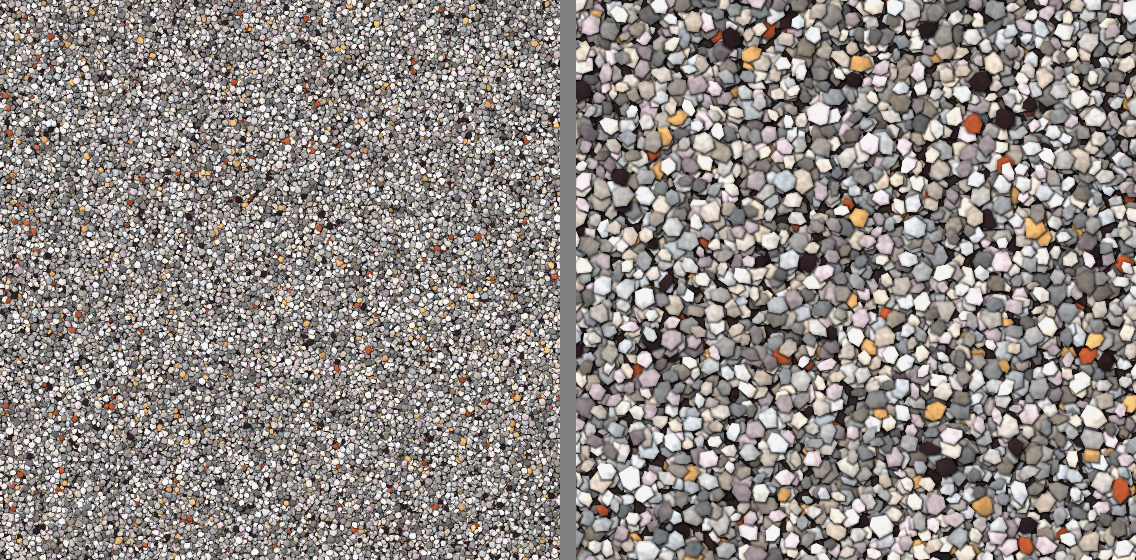
Left, the full canvas; right, a detail of the centre.
Write a Shadertoy shader that draws this texture.

```glsl
// Fine mixed gravel: small angular grains of grey, cream and blue stone.
// Five turned grids of random polygons are painted from the bottom up;
// each grain shades what lies below it, and rare grains are rust or black.

const int LAYERS = 5;
const int SIDES = 6;
const float TAU = 6.2831853;
const vec2 LIGHT = vec2(-0.6, 0.8);

const vec3 GROUND = vec3(0.18, 0.145, 0.14);
const vec3 COOL_TINT = vec3(0.955, 0.985, 1.02);
const vec3 WARM_TINT = vec3(1.085, 1.0, 0.91);
const vec3 MAUVE_TINT = vec3(1.05, 0.96, 0.99);
const vec3 OCHRE = vec3(0.88, 0.67, 0.42);
const vec3 RUST = vec3(0.68, 0.32, 0.19);
const vec3 BLACK_STONE = vec3(0.17, 0.12, 0.13);

vec3 hash3(vec2 p) {
    vec3 q = fract(p.xyx * vec3(0.1031, 0.1030, 0.0973));
    q += dot(q, q.yxz + 33.33);
    return fract((q.xxy + q.yzz) * q.zyx);
}

mat2 rotation(float angle) {
    float c = cos(angle), s = sin(angle);
    return mat2(c, s, -s, c);
}

float cornerSlope(vec2 corner, vec2 offset) {
    float angle = TAU * hash3(corner).x;
    return dot(vec2(cos(angle), sin(angle)), offset);
}

// Gradient noise, roughly -0.7 to 0.7
float gradientNoise(vec2 p) {
    vec2 i = floor(p), f = fract(p);
    vec2 u = f * f * f * (f * (f * 6.0 - 15.0) + 10.0);
    vec2 e = vec2(1.0, 0.0);
    return mix(mix(cornerSlope(i, f), cornerSlope(i + e, f - e), u.x),
               mix(cornerSlope(i + e.yx, f - e.yx), cornerSlope(i + e.xx, f - e.xx), u.x), u.y);
}

// Signed distance to an irregular convex polygon
float grainDistance(vec2 p, float radius, float seed) {
    float d = -1.0;
    for (int i = 0; i < SIDES; i++) {
        vec3 h = hash3(vec2(seed * 97.0, float(i) * 7.0 + 3.0));
        float angle = TAU * (float(i) + 0.5 * h.x) / float(SIDES);
        d = max(d, dot(p, vec2(cos(angle), sin(angle))) - radius * mix(0.78, 1.1, h.y));
    }
    return d;
}

// Stone colour from three random values and a slow tone shift
vec3 stoneColor(vec3 h, float tone) {
    float lightness = mix(0.39, 0.99, pow(h.x, 0.75)) + tone;
    vec3 stone = lightness * mix(COOL_TINT, WARM_TINT, h.y);
    stone = mix(stone, lightness * MAUVE_TINT, step(0.84, h.z));
    vec3 accent = h.z < 0.012 ? RUST : (h.z < 0.034 ? OCHRE : BLACK_STONE);
    return mix(stone, accent * mix(0.85, 1.15, h.x), step(h.z, 0.056));
}

// Paints one grid of grains over the colour below
vec3 paintGrains(vec3 below, vec2 p, vec2 light, float pixel, float layer, float tone, float mottle) {
    vec3 color = below;
    vec2 cell = floor(p);
    float height = layer / float(LAYERS - 1);
    for (int y = -1; y <= 1; y++) {
        for (int x = -1; x <= 1; x++) {
            vec2 id = cell + vec2(x, y);
            vec2 key = id + layer * 173.0;
            vec3 place = hash3(key);
            vec3 form = hash3(key + 61.7);
            vec2 local = p - id - mix(vec2(0.15), vec2(0.85), place.xy);
            if (place.z > 0.87 || dot(local, local) > 1.4) continue;

            // Shape
            float radius = mix(0.32, 0.6, form.x * mix(0.6, 1.0, form.z));
            vec2 turned = rotation(TAU * form.y) * local;
            turned.y /= mix(0.62, 1.0, form.z);
            float d = grainDistance(turned, radius, place.x + form.y);

            // Shadow on the grains below, stronger away from the light
            float facing = dot(local, light) / max(length(local), 0.001);
            float shadow = (0.43 - 0.25 * facing) * (1.0 - smoothstep(0.0, 0.2, d));
            color *= 1.0 - shadow;

            // Surface: tilt towards the light, one facet, mottling, dark rim
            vec3 stone = stoneColor(hash3(key + 129.3), tone);
            float tilt = 0.10 * dot(local, light) / radius;
            float facet = 0.07 * smoothstep(-0.08, 0.08, turned.x + (form.x - 0.5) * radius) - 0.035;
            float rim = mix(0.82, 1.0, smoothstep(0.0, 0.14, -d));
            stone *= (1.0 + tilt + facet + 0.16 * mottle) * rim * mix(0.84, 1.02, height);

            float cover = 1.0 - smoothstep(-0.5 * pixel, 0.5 * pixel, d);
            color = mix(color, stone, cover);
        }
    }
    return color;
}

void mainImage(out vec4 fragColor, in vec2 fragCoord) {
    vec2 uv = fragCoord / iResolution.y;
    float tone = 0.07 * gradientNoise(uv * 9.0) + 0.08 * gradientNoise(uv * 24.0 + 40.0);
    float mottle = gradientNoise(uv * 230.0) + 0.6 * gradientNoise(uv * 410.0 + 17.0);

    vec3 color = GROUND * (1.0 + 0.3 * mottle);
    for (int i = 0; i < LAYERS; i++) {
        float layer = float(i);
        float cells = mix(100.0, 86.0, layer / float(LAYERS - 1));
        mat2 turn = rotation(0.5 + 1.1 * layer);
        vec2 p = turn * uv * cells + 300.0;
        color = paintGrains(color, p, turn * LIGHT, cells / iResolution.y, layer, tone, mottle);
    }
    fragColor = vec4(clamp(color * 1.03, 0.0, 0.96), 1.0);
}
```
